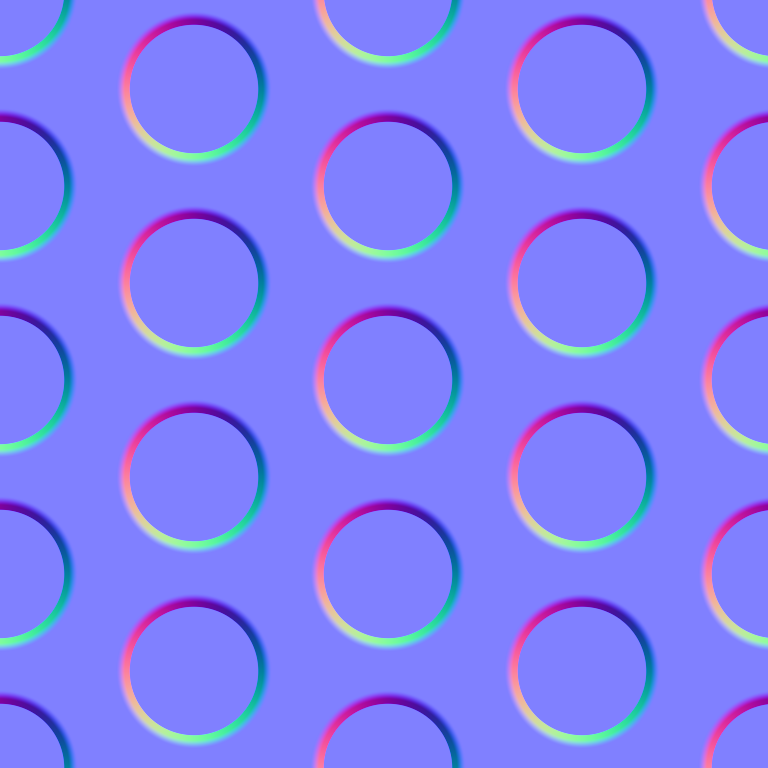
A WebGL 2 fragment shader for this texture map:

```glsl
#version 300 es
precision highp float;

uniform vec2 u_resolution;
out vec4 fragColor;

// Offset from the nearest disc centre; odd columns shift by half a cell
vec2 staggeredCell(vec2 p) {
    float column = floor(p.x + 0.5);
    p.y += 0.5 * mod(column, 2.0);
    return vec2(p.x - column, fract(p.y + 0.5) - 0.5);
}

// Ring slope: crisp inner rim, soft outer falloff
float ringTilt(float radius, float pixel) {
    float inner = smoothstep(0.331 - 0.6 * pixel, 0.331 + 0.6 * pixel, radius);
    float outer = 1.0 - smoothstep(0.354, 0.402, radius);
    return 0.975 * inner * outer;
}

// Tangent-space normal of a rim sloping towards the disc centre
vec3 rimNormal(vec2 offset, float pixel) {
    float radius = length(offset);
    float tilt = ringTilt(radius, pixel);
    vec2 inward = -offset / max(radius, 0.001);
    return vec3(inward * tilt, sqrt(1.0 - tilt * tilt));
}

void main() {
    float size = min(u_resolution.x, u_resolution.y);
    float pitch = 0.2526;
    float pixel = 1.0 / (size * pitch);
    vec2 p = gl_FragCoord.xy / size / pitch;

    // Pack the normal into colour
    vec3 normal = rimNormal(staggeredCell(p), pixel);
    fragColor = vec4(normal * 0.5 + 0.5, 1.0);
}
```
